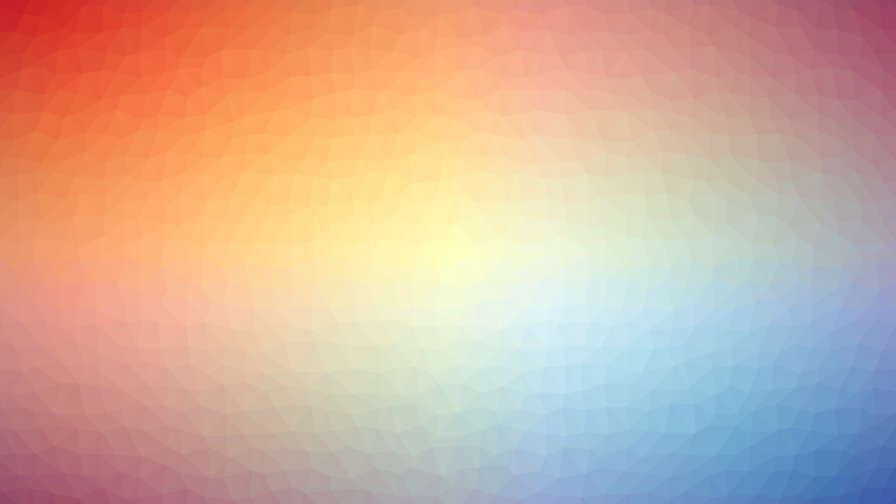
Reproduce this background procedurally as a Shadertoy shader.

```glsl
// Low-poly mesh of small triangles over a warm-to-cool colour field.
// A jittered point grid is split into Delaunay-like triangles; each one is flat,
// tinted by the perceptual mean of one ramp read across and the same ramp read down.

#define ROWS 24.0               // grid cells over the canvas height
#define JITTER 0.31             // point offset, in cells (below 0.5)
#define SPAN vec2(46.0, 28.0)   // cells covered by the full ramp, across and down
#define EDGE_SOFTNESS 1.2       // edge width in output pixels

const int STOPS = 11;
const vec3 RAMP[STOPS] = vec3[STOPS](
    vec3(0.647, 0.000, 0.149), vec3(0.843, 0.188, 0.153), vec3(0.957, 0.427, 0.263),
    vec3(0.992, 0.682, 0.380), vec3(0.996, 0.878, 0.565), vec3(1.000, 1.000, 0.749),
    vec3(0.878, 0.953, 0.973), vec3(0.671, 0.851, 0.914), vec3(0.455, 0.678, 0.820),
    vec3(0.271, 0.459, 0.706), vec3(0.192, 0.212, 0.584));

// Rows of the linear RGB to XYZ transform, used as vector * matrix
const mat3 RGB_TO_XYZ = mat3(
    0.4124, 0.3576, 0.1805,
    0.2126, 0.7152, 0.0722,
    0.0193, 0.1192, 0.9505);

// Cube-root XYZ: mixing here is equivalent to mixing in Lab
vec3 toPerceptual(vec3 srgb) {
    vec3 linear = mix(srgb / 12.92, pow((srgb + 0.055) / 1.055, vec3(2.4)),
                      step(0.04045, srgb));
    return pow(linear * RGB_TO_XYZ, vec3(1.0 / 3.0));
}

vec3 fromPerceptual(vec3 c) {
    vec3 linear = clamp((c * c * c) * inverse(RGB_TO_XYZ), 0.0, 1.0);
    return mix(linear * 12.92, 1.055 * pow(linear, vec3(1.0 / 2.4)) - 0.055,
               step(0.0031308, linear));
}

vec3 ramp(float t) {
    float s = clamp(t, 0.0, 1.0) * float(STOPS - 1);
    int i = min(int(s), STOPS - 2);
    return mix(toPerceptual(RAMP[i]), toPerceptual(RAMP[i + 1]), s - float(i));
}

vec3 fieldColor(vec2 p) {
    vec2 t = 0.5 + vec2(p.x, -p.y) / SPAN;
    return fromPerceptual(0.5 * (ramp(t.x) + ramp(t.y)));
}

vec2 hash2(vec2 id) {
    return fract(sin(vec2(dot(id, vec2(127.1, 311.7)),
                          dot(id, vec2(269.5, 183.3)))) * 43758.5453);
}

vec2 meshPoint(vec2 id) {
    return id + 0.5 + JITTER * (2.0 * hash2(id) - 1.0);
}

float cross2(vec2 u, vec2 v) { return u.x * v.y - u.y * v.x; }

// Signed distance to the line ab, negative on its left
float edgeDistance(vec2 p, vec2 a, vec2 b) {
    return -cross2(normalize(b - a), p - a);
}

// Adds one counter-clockwise triangle, weighted by its pixel coverage
void addTriangle(inout vec4 sum, vec2 p, vec2 a, vec2 b, vec2 c, float softness) {
    float d = max(edgeDistance(p, a, b), max(edgeDistance(p, b, c), edgeDistance(p, c, a)));
    float coverage = clamp(0.5 - d / softness, 0.0, 1.0);
    if (coverage > 0.0) sum += coverage * vec4(fieldColor((a + b + c) / 3.0), 1.0);
}

// True when the opposite angles at a and c add up to less than a half turn
bool splitAlongBD(vec2 a, vec2 b, vec2 c, vec2 d) {
    float sinA = cross2(b - a, d - a), cosA = dot(b - a, d - a);
    float sinC = cross2(d - c, b - c), cosC = dot(d - c, b - c);
    return sinA * cosC + cosA * sinC > 0.0;
}

void mainImage(out vec4 fragColor, in vec2 fragCoord) {
    // Grid units, centred on the canvas
    vec2 p = (fragCoord - 0.5 * iResolution.xy) / iResolution.y * ROWS;
    float softness = EDGE_SOFTNESS * ROWS / iResolution.y;
    vec2 base = floor(p - 0.5);
    vec4 sum = vec4(0.0);

    // Neighbouring quads, each cut along its better diagonal
    for (int j = -1; j <= 1; j++) {
        for (int i = -1; i <= 1; i++) {
            vec2 id = base + vec2(i, j);
            vec2 a = meshPoint(id);
            vec2 b = meshPoint(id + vec2(1.0, 0.0));
            vec2 c = meshPoint(id + vec2(1.0, 1.0));
            vec2 d = meshPoint(id + vec2(0.0, 1.0));
            if (splitAlongBD(a, b, c, d)) {
                addTriangle(sum, p, a, b, d, softness);
                addTriangle(sum, p, b, c, d, softness);
            } else {
                addTriangle(sum, p, a, b, c, softness);
                addTriangle(sum, p, a, c, d, softness);
            }
        }
    }
    fragColor = vec4(sum.rgb / max(sum.a, 1e-4), 1.0);
}
```
